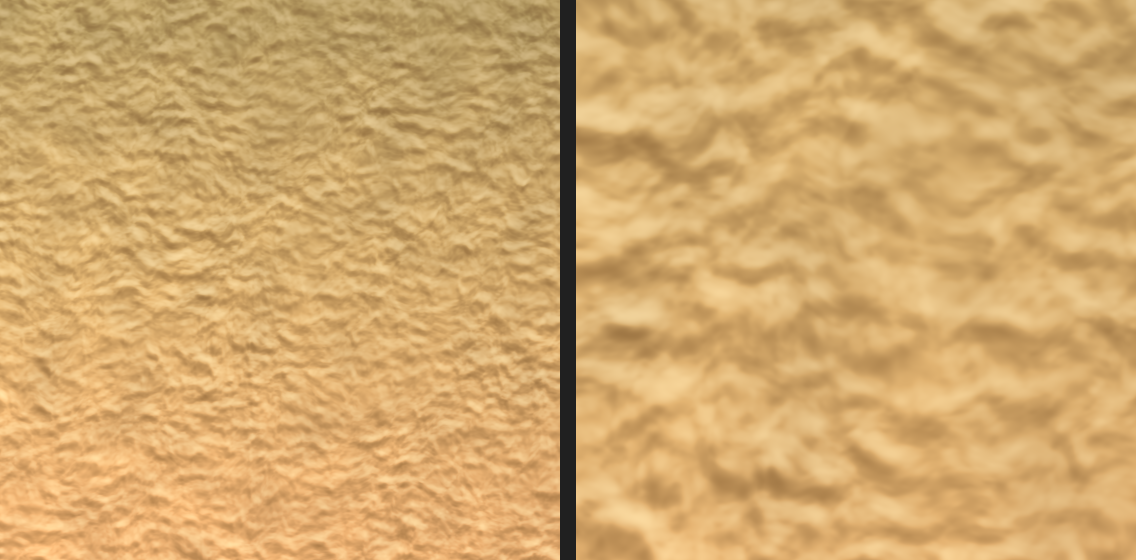
Left, the full canvas; right, a detail of the centre.
Reproduce this texture procedurally as a WebGL 1 fragment shader.

```glsl
precision highp float;

// Rough plaster wall lit from above: lumpy, creased gradient noise forms a height
// field, and its difference along the light direction gives the relief shading.
// A vertical wash runs from olive tan at the top to warm peach at the bottom.

uniform vec2 u_resolution;

const vec3 OLIVE_TAN = vec3(0.71, 0.61, 0.385);
const vec3 GOLDEN_SAND = vec3(0.85, 0.685, 0.43);
const vec3 WARM_PEACH = vec3(0.925, 0.69, 0.445);
const vec3 HIGHLIGHT = vec3(1.0, 0.89, 0.67);
const vec3 SHADOW = vec3(0.50, 0.35, 0.18);
const vec2 LIGHT_STEP = vec2(0.0016, 0.0052);

// Random gradient in the square -1..1, without sine.
vec2 hashGradient(vec2 cell) {
  vec3 q = fract(cell.xyx * vec3(0.1031, 0.1030, 0.0973));
  q += dot(q, q.yzx + 33.33);
  return fract((q.xx + q.yz) * q.zy) * 2.0 - 1.0;
}

float gradientNoise(vec2 p) {
  vec2 cell = floor(p);
  vec2 f = p - cell;
  vec2 w = f * f * f * (f * (f * 6.0 - 15.0) + 10.0);
  float a = dot(hashGradient(cell), f);
  float b = dot(hashGradient(cell + vec2(1.0, 0.0)), f - vec2(1.0, 0.0));
  float c = dot(hashGradient(cell + vec2(0.0, 1.0)), f - vec2(0.0, 1.0));
  float d = dot(hashGradient(cell + 1.0), f - 1.0);
  return mix(mix(a, b, w.x), mix(c, d, w.x), w.y);
}

// Bends the grain so that strokes change direction across the wall.
vec2 bendGrain(vec2 p, float amount) {
  vec2 bend = vec2(gradientNoise(p * 6.0 + 11.3), gradientNoise(p * 6.0 + 47.9));
  vec2 curl = vec2(gradientNoise(p * 30.0 + 71.2), gradientNoise(p * 30.0 + 93.6));
  return p + amount * (bend + 0.25 * curl);
}

// Sum of creased octaves, stretched sideways; the second one is strongest.
float plasterHeight(vec2 p) {
  vec2 q = bendGrain(p, 0.03) * vec2(17.0, 24.0);
  float height = 0.0;
  float amplitude = 0.75;
  for (int i = 0; i < 4; i++) {
    float n = gradientNoise(q);
    height += amplitude * (n + 0.5 * sqrt(n * n + 0.01));
    q = mat2(1.85, 0.35, -0.35, 1.85) * q + 17.7;
    amplitude *= i == 0 ? 0.95 : 0.5;
  }
  return height;
}

// Positive on slopes that face the light.
float relief(vec2 p, vec2 lightStep) {
  return plasterHeight(p - lightStep) - plasterHeight(p + lightStep);
}

vec3 wallWash(vec2 uv) {
  vec3 lower = mix(WARM_PEACH, GOLDEN_SAND, smoothstep(0.0, 0.6, uv.y));
  vec3 wash = mix(lower, OLIVE_TAN, smoothstep(0.45, 1.1, uv.y));
  return wash * (1.03 - 0.06 * uv.x);
}

// Lit slopes move towards the highlight, others towards the shadow.
vec3 shade(vec3 base, float light) {
  float lit = 1.0 - exp(-1.6 * max(light, 0.0));
  float dark = 1.0 - exp(-1.1 * max(-light, 0.0));
  vec3 lifted = mix(base, HIGHLIGHT * (0.35 + 0.75 * base.r), lit);
  return mix(lifted, SHADOW * (0.25 + 0.9 * base.r), dark);
}

void main() {
  vec2 uv = gl_FragCoord.xy / u_resolution;
  vec2 p = gl_FragCoord.xy / min(u_resolution.x, u_resolution.y);

  float roughness = 1.0 + 0.5 * gradientNoise(p * 4.0 + 5.1);
  float light = relief(p, LIGHT_STEP) * roughness;
  float mottle = 1.0 + 0.10 * gradientNoise(p * 13.0 + 29.4);

  gl_FragColor = vec4(shade(wallWash(uv) * mottle, light), 1.0);
}
```
